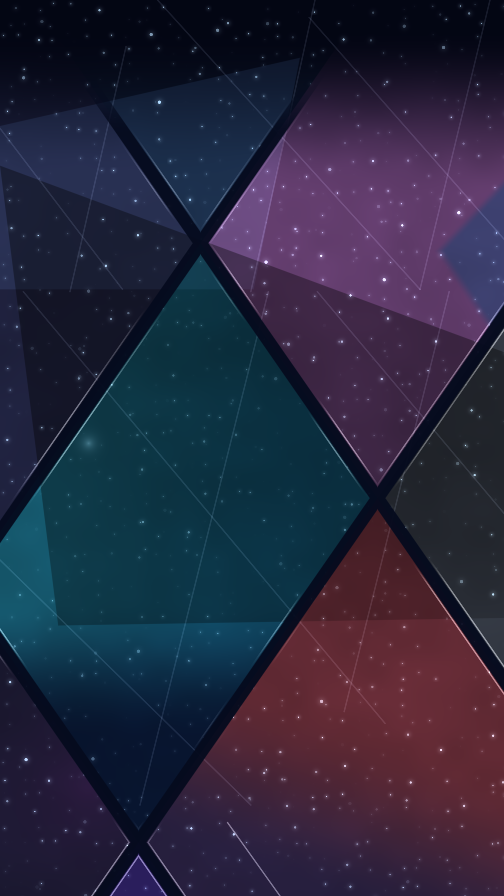
Reproduce this background procedurally as a WebGL 2 fragment shader.

```glsl
#version 300 es
precision highp float;
// Night sky split by a diagonal lattice of dark bars into tinted glass panes.
// Each pane is a gradient chosen by the sides of four bars; translucent
// polygons, hairlines, soft noise and hashed stars are layered over it.

uniform vec2 u_resolution;
out vec4 fragColor;

const vec2 GRID = vec2(432.0, 768.0);        // design units, y runs down
const float SLOPE = 1.44;                    // steepness of the bars
const vec2 FALLING = vec2(-39.0, 551.0);     // offsets of falling bars
const vec2 RISING = vec2(456.0, 893.0);      // offsets of rising bars
const float BAR_HALF = 5.5;
const float HAIRLINE_ALPHA = 0.11;
const float SHADE_TOP = 0.63;
const float SHADE_LOW = 0.80;

const vec3 NIGHT = vec3(0.012, 0.022, 0.075);
const vec3 BAR = vec3(0.018, 0.04, 0.115);
const vec3 NAVY = vec3(0.03, 0.08, 0.18);
const vec3 BLUE = vec3(0.07, 0.13, 0.22);
const vec3 INDIGO = vec3(0.12, 0.13, 0.24);
const vec3 TEAL_LIT = vec3(0.085, 0.35, 0.43);
const vec3 TEAL_DEEP = vec3(0.06, 0.28, 0.38);
const vec3 MAGENTA = vec3(0.38, 0.235, 0.42);
const vec3 CORNER_BLUE = vec3(0.21, 0.25, 0.43);
const vec3 SLATE = vec3(0.20, 0.22, 0.26);
const vec3 RED = vec3(0.385, 0.165, 0.205);
const vec3 DUSK = vec3(0.15, 0.12, 0.24);
const vec3 PLUM = vec3(0.18, 0.11, 0.26);
const vec3 VIOLET = vec3(0.17, 0.12, 0.37);
const vec3 STARLIGHT = vec3(0.72, 0.86, 0.93);

// Hairlines as start and end points
const vec4 HAIRLINES[11] = vec4[11](
  vec4(135, 0, 360, 248), vec4(265, 15, 432, 205), vec4(0, 110, 105, 248),
  vec4(20, 250, 330, 620), vec4(0, 480, 215, 690), vec4(270, 0, 215, 250),
  vec4(420, 0, 360, 248), vec4(230, 250, 120, 690), vec4(108, 40, 60, 250),
  vec4(385, 250, 295, 610), vec4(272, 250, 432, 440));

float hash(vec2 p) {
  vec3 q = fract(p.xyx * 0.1031);
  q += dot(q, q.yzx + 33.33);
  return fract((q.x + q.y) * q.z);
}

float noise(vec2 p) {
  vec2 i = floor(p), f = fract(p);
  f = f * f * (3.0 - 2.0 * f);
  return mix(mix(hash(i), hash(i + vec2(1, 0)), f.x),
             mix(hash(i + vec2(0, 1)), hash(i + vec2(1, 1)), f.x), f.y);
}

float segmentDistance(vec2 p, vec2 a, vec2 b) {
  vec2 d = b - a;
  return length(p - a - d * clamp(dot(p - a, d) / dot(d, d), 0.0, 1.0));
}

float starField(vec2 p, float aa) {
  float light = 0.0;
  for (int k = 0; k < 3; k++) {
    float size = 13.0 * exp2(float(k)), seed = 71.0 * float(k);
    vec2 cell = floor(p / size);
    vec2 spot = 0.2 + 0.6 * vec2(hash(cell + seed + 3.0), hash(cell + seed + 9.0));
    float d = length(p - (cell + spot) * size);
    float radius = 0.5 + 0.45 * float(k);
    float chance = step(0.5, hash(cell + seed + 17.0));
    float power = pow(hash(cell + seed + 29.0), 2.0);
    float core = 1.0 - smoothstep(radius - 0.5 * aa, radius + 0.6 * aa, d);
    light += chance * power * (core * 0.85 + 0.2 * exp(-d * d / (8.0 * radius)));
  }
  return light;
}

void main() {
  vec2 uv = gl_FragCoord.xy / u_resolution;
  vec2 p = vec2(uv.x, 1.0 - uv.y) * GRID;
  float aa = 0.7 * GRID.y / u_resolution.y;

  // Signed distances to the two falling and two rising bars
  float scale = inversesqrt(1.0 + SLOPE * SLOPE);
  vec2 fall = (p.y - SLOPE * p.x - FALLING) * scale;
  vec2 rise = (p.y + SLOPE * p.x - RISING) * scale;
  vec2 below = smoothstep(-aa, aa, fall), beyond = smoothstep(-aa, aa, rise);

  // Pane gradients
  vec3 teal = mix(TEAL_LIT, TEAL_DEEP, smoothstep(40.0, 330.0, p.x + 0.3 * (p.y - 250.0)));
  teal = mix(teal, NAVY, smoothstep(510.0, 635.0, p.y));
  float corner = min(p.x - 375.0 + 0.95 * (p.y - 215.0), p.x - 375.0 - 0.67 * (p.y - 215.0));
  vec3 magenta = mix(MAGENTA, CORNER_BLUE, 0.85 * smoothstep(-4.0, 8.0, corner));
  vec3 red = mix(RED, DUSK, smoothstep(585.0, 740.0, p.y - 0.35 * (p.x - 200.0)));
  vec3 plum = mix(INDIGO * 0.7, PLUM, exp(-length(p - vec2(75, 675)) / 70.0));

  // Choose the pane by bar side
  vec3 upper = mix(mix(BLUE, magenta, beyond.x), SLATE, beyond.y);
  vec3 middle = mix(mix(INDIGO, teal, beyond.x), red, beyond.y);
  vec3 color = mix(mix(upper, middle, below.x), mix(plum, VIOLET, beyond.y), below.y);
  color *= 0.9 + 0.13 * noise(p / 60.0) + 0.07 * noise(p / 23.0);
  color = mix(NIGHT, color, smoothstep(25.0, 170.0, p.y));

  // Pale upper triangle and large dark glass polygon
  float pale = min(min((p.y - 108.0 + 0.2275 * p.x) * 0.975, 257.0 - 0.2 * (p.y - 50.0) - p.x), 248.0 - p.y);
  color += vec3(0.04, 0.06, 0.085) * smoothstep(-aa, aa, pale);
  float glass = min(min((p.y - 142.0 - 0.37 * p.x) * 0.938, p.x - 0.1266 * (p.y - 142.0)), 537.0 - 0.017 * p.x - p.y);
  float shade = mix(SHADE_TOP, SHADE_LOW, smoothstep(380.0, 540.0, p.y) * (0.4 + 0.6 * beyond.y));
  color *= mix(1.0, shade, smoothstep(-aa, aa, glass));

  // Hairlines, stars, then bars with bright rims
  for (int i = 0; i < 11; i++) {
    float d = segmentDistance(p, HAIRLINES[i].xy, HAIRLINES[i].zw);
    color += HAIRLINE_ALPHA * vec3(0.7, 0.75, 0.85) * (1.0 - smoothstep(0.3, 0.4 + aa, d));
  }
  float inDiamond = below.x * (1.0 - below.y) * beyond.x * (1.0 - beyond.y);
  color += STARLIGHT * starField(p, aa) * mix(0.85, 0.4, inDiamond);
  color += STARLIGHT * 0.3 * exp(-length(p - vec2(76, 380)) / 4.5);
  float bar = min(min(abs(fall.x), abs(fall.y)), min(abs(rise.x), abs(rise.y)));
  color = mix(color, BAR, 0.95 * (1.0 - smoothstep(-aa, aa, bar - BAR_HALF)) * smoothstep(55.0, 115.0, p.y));
  float rim = 1.0 - smoothstep(0.2, 0.4 + aa, abs(bar - BAR_HALF - 1.2));
  color += 0.4 * rim * smoothstep(0.35, 0.8, noise(p / 75.0 + 5.0)) * smoothstep(80.0, 200.0, p.y);
  float spark = segmentDistance(p, vec2(195, 705), vec2(240, 768));
  color += 0.35 * (1.0 - smoothstep(0.2, 0.4 + aa, spark));

  fragColor = vec4(clamp(color, 0.0, 1.0), 1.0);
}
```
